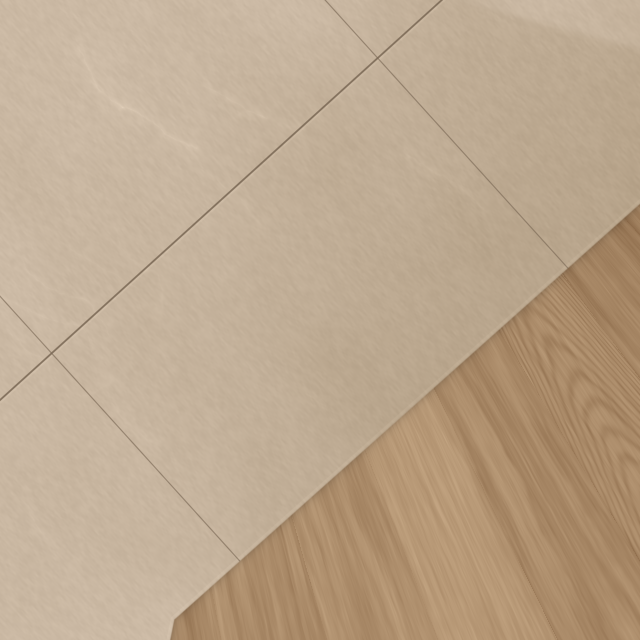
Give the GLSL for this texture, as a Shadertoy shader.

```glsl
#define TILE_CORNER vec2(0.0807, 0.448)
#define TILE_AXIS vec2(0.741, 0.671)
#define TILE_LENGTH 0.687
#define TILE_DEPTH 0.438
#define PLANK_ORIGIN vec2(0.017, 1.737)
#define PLANK_ANGLE 0.09
#define STONE_LIGHT vec3(0.800, 0.730, 0.648)
#define STONE_DARK vec3(0.722, 0.646, 0.548)
#define WOOD_LIGHT vec3(0.735, 0.615, 0.480)
#define WOOD_DARK vec3(0.575, 0.445, 0.315)
#define GROUT vec3(0.470, 0.400, 0.325)

float hash(vec2 p) {
    return fract(sin(dot(p, vec2(127.1, 311.7))) * 43758.5453);
}

float noise(vec2 p) {
    vec2 i = floor(p), f = fract(p);
    f = f * f * (3.0 - 2.0 * f);
    return mix(mix(hash(i), hash(i + vec2(1, 0)), f.x),
               mix(hash(i + vec2(0, 1)), hash(i + vec2(1, 1)), f.x), f.y);
}

float fbm(vec2 p) {
    float sum = 0.0, amp = 0.5;
    for (int i = 0; i < 5; i++) {
        sum += amp * noise(p);
        p = mat2(1.6, 1.2, -1.2, 1.6) * p + 7.3;
        amp *= 0.5;
    }
    return sum;
}

float stroke(float dist, float halfWidth, float px) {
    return 1.0 - smoothstep(halfWidth - px * 0.7, halfWidth + px * 0.7, abs(dist));
}

// Wispy streak between two points, bent by noise
float vein(vec2 p, vec2 a, vec2 b) {
    p += 0.035 * (vec2(fbm(p * 14.0), fbm(p * 14.0 + 40.0)) - 0.48);
    vec2 ab = b - a;
    float h = clamp(dot(p - a, ab) / dot(ab, ab), 0.0, 1.0);
    float d = length(p - a - ab * h);
    return exp(-d * 350.0) + 0.25 * exp(-d * 55.0);
}

vec3 stone(vec2 p, vec2 q) {
    // Broad light falloff and cloudy mottling
    float shade = smoothstep(-0.35, 0.45, q.y) * smoothstep(-0.35, 0.45, q.x);
    shade += 0.6 * (fbm(q * vec2(6.0, 4.0) + 3.0) - 0.48);
    float beam = p.y - 1.0 + 0.27 * (p.x - 0.70);
    shade -= 0.45 * smoothstep(-0.006, 0.012, beam) * smoothstep(0.65, 0.85, p.x);
    vec3 col = mix(STONE_LIGHT, STONE_DARK, clamp(shade, -0.1, 1.1));

    // Faint scattered veins, then the stronger ones
    vec2 w = q + 0.08 * (fbm(q * 9.0) - 0.48);
    float ridge = abs(noise(w * vec2(17.0, 6.0) + 11.0) - 0.5);
    float patches = smoothstep(0.45, 0.7, fbm(q * 5.0 + 21.0));
    float veins = 0.6 * patches * exp(-ridge * 28.0);
    veins += vein(p, vec2(0.115, 0.92), vec2(0.19, 0.83));
    veins += vein(p, vec2(0.19, 0.83), vec2(0.31, 0.77));
    veins += 0.8 * vein(p, vec2(0.325, 0.865), vec2(0.42, 0.81));
    veins += 0.6 * vein(p, vec2(0.64, 0.76), vec2(0.76, 0.67));
    veins += 0.5 * vein(p, vec2(0.17, 0.37), vec2(0.23, 0.31));
    col += 0.032 * veins;

    // Fine brushed surface
    float brushed = noise(q * vec2(260.0, 75.0)) + 0.6 * noise(q * vec2(420.0, 190.0));
    return col + 0.026 * (brushed - 0.8);
}

vec3 wood(vec2 p) {
    const float tones[8] = float[8](0.55, 0.40, 0.30, 0.14, 0.45, 0.48, 0.62, 0.75);
    vec2 ray = p - PLANK_ORIGIN;
    float angle = atan(ray.x, -ray.y);
    float r = length(ray);
    float across = (angle - 0.277) / PLANK_ANGLE;
    float plank = floor(across);
    float local = across - plank;
    float tone = tones[int(clamp(plank + 2.0, 0.0, 7.0))];

    // Straight growth lines, with nested arches on one plank
    float wobble = fbm(vec2(across * 3.0, r * 5.0) + plank * 9.0);
    float coarse = noise(vec2(across * 16.0 + wobble * 5.0, r * 3.0));
    float fine = noise(vec2(across * 48.0 + wobble * 4.0, r * 9.0));
    float pores = noise(vec2(across * 90.0, r * 45.0));
    float arch = local - 0.42;
    float rings = 0.5 + 0.5 * sin((r - 1.7 * arch * arch + 0.10 * wobble) * 105.0);
    float arched = step(2.5, plank) * step(plank, 3.5);
    float bands = mix(coarse, rings * rings, 0.65 * arched);
    float strength = mix(0.22, 0.50, smoothstep(0.1, 0.5, tone));
    tone += strength * (bands - 0.48) + 0.30 * (fine - 0.5) + 0.16 * (pores - 0.5);
    tone += 0.3 * (wobble - 0.48);

    // Narrow seams between planks
    float seam = min(local, 1.0 - local) * PLANK_ANGLE * r;
    tone += 0.22 * exp(-seam * 400.0);
    return mix(WOOD_LIGHT, WOOD_DARK, clamp(tone, -0.15, 1.25));
}

void mainImage(out vec4 fragColor, in vec2 fragCoord) {
    vec2 p = fragCoord / iResolution.y;
    float px = 1.0 / iResolution.y;
    vec2 fromCorner = p - TILE_CORNER;
    vec2 q = vec2(dot(fromCorner, TILE_AXIS),
                  dot(fromCorner, vec2(TILE_AXIS.y, -TILE_AXIS.x)));

    // Tiles and their joints
    vec3 col = stone(p, q);
    float cross = mod(q.x + 0.5 * TILE_LENGTH, TILE_LENGTH) - 0.5 * TILE_LENGTH;
    col += 0.025 * stroke(q.y - 0.003, 0.0015, px);
    col = mix(col, GROUT, 0.65 * stroke(cross, 0.0009, px));
    col = mix(col, GROUT, 0.85 * stroke(q.y, 0.0014, px));

    // Tile rim, contact shadow and timber floor
    float edge = q.y - TILE_DEPTH - 0.007 * q.x;
    edge = min(edge, p.x - 0.266 - 0.2 * p.y);
    col += 0.022 * stroke(edge + 0.004, 0.002, px);
    vec3 timber = wood(p) * (1.0 - 0.14 * exp(-max(edge, 0.0) * 180.0));
    col = mix(col, timber, smoothstep(-px, px, edge));
    fragColor = vec4(col, 1.0);
}
```
